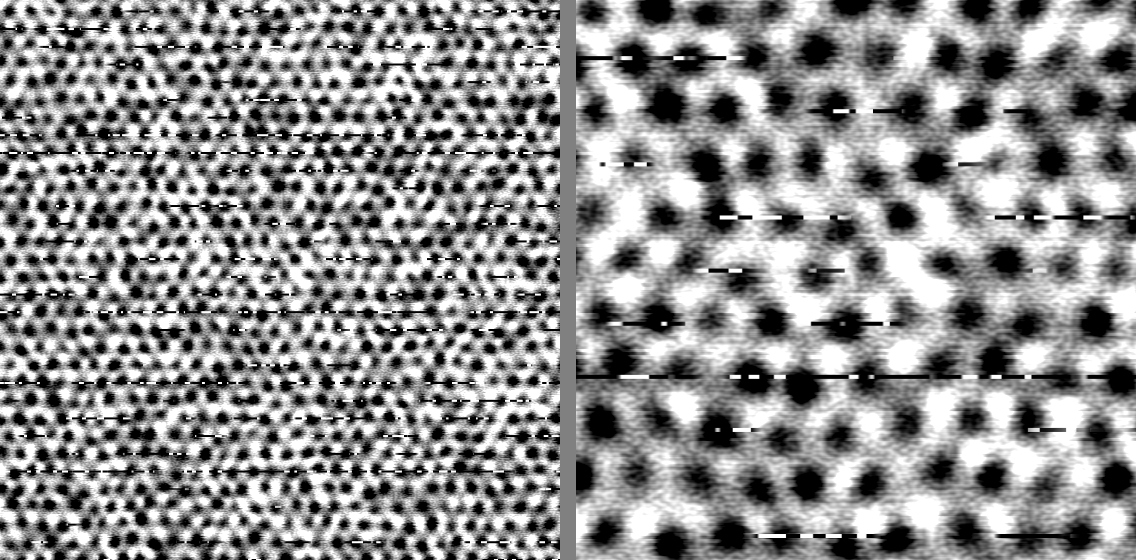
Left, the full canvas; right, a detail of the centre.
Write a WebGL 2 fragment shader that draws this texture.

```glsl
#version 300 es
precision highp float;
uniform vec2 u_resolution;
out vec4 outColor;

// Lattice
const float CELLS_ACROSS = 27.4;
const float ROW_HEIGHT = 0.866;
const float SITE_JITTER = 0.32;
const float SPOT_SHARPNESS = 11.5;
const float WARP_SCALE = 0.35;
const float WARP_AMOUNT = 0.28;
// Tones
const float BASE_TONE = 0.57;
const float PIT_DEPTH = -0.95;
const float PEAK_HEIGHT = 0.72;
const float SADDLE_HEIGHT = 0.2;
const float HEIGHT_SPREAD = 0.75;
// Scan lines and grain
const float SCAN_LINES = 512.0;
const float LINE_SHIFT = 0.0035;
const float GRAIN_AMOUNT = 0.32;
const vec2 GRAIN_SCALE = vec2(210.0, 390.0);
// Glitch streaks
const float STREAK_SPACING = 0.0316;
const float STREAK_HALF_WIDTH = 0.0009;
const float STRONG_STREAKS[5] = float[5](5.0, 10.0, 14.0, 23.0, 24.0);

float hash(vec2 p) {
    vec3 q = fract(vec3(p.xyx) * 0.1031);
    q += dot(q, q.yzx + 33.33);
    return fract((q.x + q.y) * q.z);
}

vec2 hash2(vec2 p) {
    return vec2(hash(p), hash(p + vec2(71.7, 23.3)));
}

float cornerSlope(vec2 corner, vec2 offset) {
    float angle = 6.2832 * hash(corner + 300.0);
    return dot(vec2(cos(angle), sin(angle)), offset);
}

float gradientNoise(vec2 p) {
    vec2 i = floor(p), f = fract(p);
    vec2 w = f * f * f * (f * (f * 6.0 - 15.0) + 10.0);
    vec2 e = vec2(1.0, 0.0);
    float low = mix(cornerSlope(i, f), cornerSlope(i + e, f - e), w.x);
    float high = mix(cornerSlope(i + e.yx, f - e.yx), cornerSlope(i + 1.0, f - 1.0), w.x);
    return mix(low, high, w.y);
}

// Sum of pits, peaks and saddles on three interleaved hexagonal lattices
float latticeHeight(vec2 p) {
    vec2 warpAt = p * WARP_SCALE;
    p += WARP_AMOUNT * vec2(gradientNoise(warpAt), gradientNoise(warpAt + 57.0));
    vec2 home = floor(vec2(p.x, p.y / ROW_HEIGHT));
    float height = 0.0;
    for (int j = -2; j <= 2; j++) {
        for (int i = -2; i <= 2; i++) {
            vec2 cell = home + vec2(i, j);
            vec2 origin = vec2(cell.x + 0.5 * mod(cell.y, 2.0), cell.y * ROW_HEIGHT);
            for (int s = 0; s < 3; s++) {
                float site = float(s);
                vec2 seed = cell + 40.0 + 97.0 * site;
                vec2 center = origin + site * vec2(0.5, ROW_HEIGHT / 3.0);
                center += SITE_JITTER * (hash2(seed) - 0.5);
                float level = s == 0 ? PIT_DEPTH : (s == 1 ? PEAK_HEIGHT : SADDLE_HEIGHT);
                level += HEIGHT_SPREAD * (hash(seed + 11.5) - 0.5);
                vec2 d = p - center;
                height += level * exp(-SPOT_SHARPNESS * dot(d, d));
            }
        }
    }
    return height;
}

// Broken black and white dashes along evenly spaced scan lines
float addStreaks(float tone, vec2 uv, float pixel) {
    float row = floor(uv.y / STREAK_SPACING + 0.5);
    float offset = abs(uv.y - row * STREAK_SPACING);
    float band = 1.0 - smoothstep(STREAK_HALF_WIDTH, STREAK_HALF_WIDTH + pixel, offset);
    float strength = 0.35 * hash(vec2(row, 5.0)) - 0.42 + 0.15 * uv.x;
    for (int k = 0; k < 5; k++) {
        if (abs(row - STRONG_STREAKS[k]) < 0.5) strength = 0.2;
    }
    float reach = gradientNoise(vec2(uv.x * 13.0, row + 0.37));
    float cover = smoothstep(-0.04, 0.04, reach + strength);
    float dash = gradientNoise(vec2(uv.x * 95.0, row * 3.0 + 0.41));
    float dashTone = smoothstep(0.08, 0.18, dash);
    return mix(tone, dashTone, band * cover);
}

void main() {
    vec2 uv = gl_FragCoord.xy / u_resolution.y;
    float pixel = 1.0 / u_resolution.y;

    // Each scan line slips sideways a little
    float line = floor(uv.y * SCAN_LINES);
    float slip = LINE_SHIFT * (hash(vec2(line, 3.0)) - 0.5);
    float tone = BASE_TONE + latticeHeight((uv + vec2(slip, 0.0)) * CELLS_ACROSS);

    // Horizontal grain and slow drift
    tone += GRAIN_AMOUNT * gradientNoise(uv * GRAIN_SCALE);
    tone += 0.1 * (hash(vec2(line, 9.0)) - 0.5);
    tone += 0.12 * gradientNoise(uv * 5.0);

    tone = addStreaks(clamp(tone, 0.0, 1.0), uv, pixel);
    outColor = vec4(vec3(tone), 1.0);
}
```
